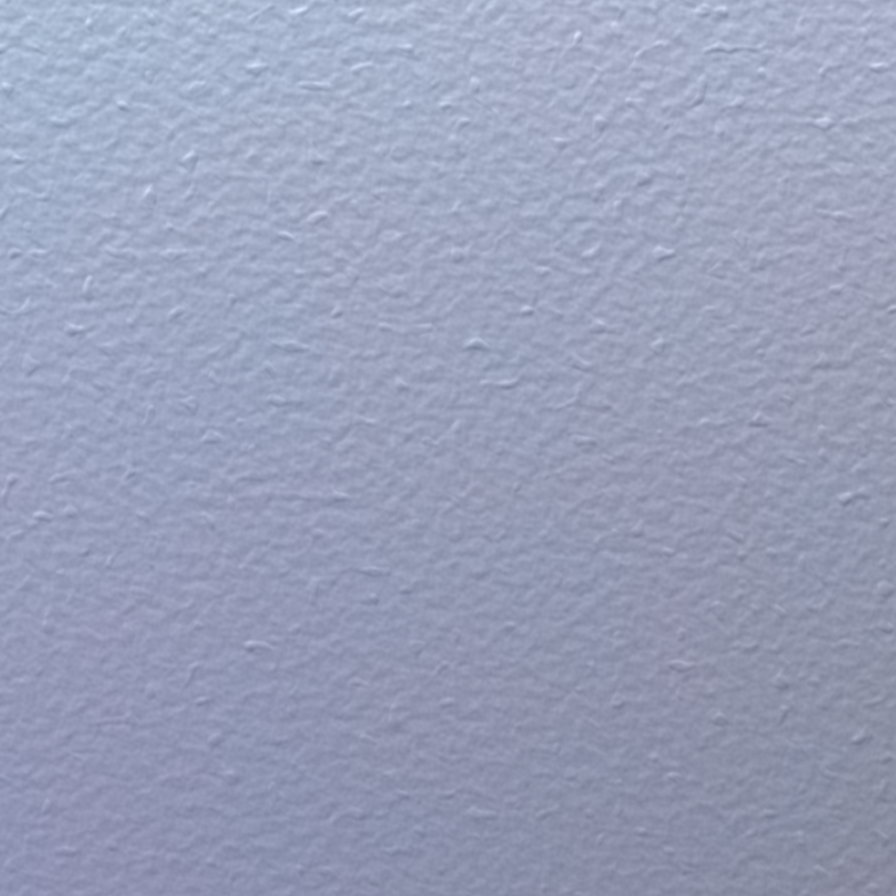
Reproduce this texture procedurally as a WebGL 2 fragment shader.

```glsl
#version 300 es
precision highp float;
// Painted wall with a fine orange-peel relief under soft light from above.
// A warped gradient-noise height field is lit by its slope along the light,
// over a broad wash running from pale blue down to violet and cool grey.

uniform vec2 u_resolution;
out vec4 fragColor;

// Wash colours at the corners
const vec3 TOP_LEFT     = vec3(0.672, 0.732, 0.828);
const vec3 TOP_RIGHT    = vec3(0.666, 0.692, 0.790);
const vec3 BOTTOM_LEFT  = vec3(0.562, 0.578, 0.706);
const vec3 BOTTOM_RIGHT = vec3(0.532, 0.548, 0.628);
const float WASH_CURVE  = 1.3;    // above 1 lets the lower tones reach higher

// Relief, in cells per canvas
const vec2  PEEL_FREQ    = vec2(58.0, 64.0);
const vec2  FINE_FREQ    = vec2(112.0, 122.0);
const vec2  BLOB_FREQ    = vec2(44.0, 48.0);
const float WARP_FREQ    = 32.0;
const float WARP_AMOUNT  = 0.004;
const float FINE_HEIGHT  = 0.40;
const float BLOB_HEIGHT  = 0.85;
const vec2  LIGHT_DIR    = vec2(-0.28, 0.96);
const float SLOPE_STEP   = 0.0020;
const float RELIEF_LOW   = 0.080; // contrast at the bottom
const float RELIEF_HIGH  = 0.145; // contrast at the top

// Tint and grain
const float TINT_FREQ    = 4.5;
const vec3  TINT_SHIFT   = vec3(-0.012, 0.004, 0.006);
const float GRAIN_FREQ   = 180.0;
const float GRAIN_AMOUNT = 0.026;

// Unit gradient for a lattice point, from an integer hash
vec2 latticeGradient(ivec2 cell) {
    uint h = uint(cell.x + 4096) * 1597334677u ^ uint(cell.y + 4096) * 3812015801u;
    h = (h ^ (h >> 15)) * 2246822519u;
    h = (h ^ (h >> 13)) * 3266489917u;
    h ^= h >> 16;
    float angle = float(h & 65535u) / 65536.0 * 6.28319;
    return vec2(cos(angle), sin(angle));
}

// Gradient noise with a quintic fade, roughly -0.7 to 0.7
float gradientNoise(vec2 p) {
    ivec2 cell = ivec2(floor(p));
    vec2 f = fract(p);
    vec2 fade = f * f * f * (f * (f * 6.0 - 15.0) + 10.0);
    float a = dot(latticeGradient(cell), f);
    float b = dot(latticeGradient(cell + ivec2(1, 0)), f - vec2(1.0, 0.0));
    float c = dot(latticeGradient(cell + ivec2(0, 1)), f - vec2(0.0, 1.0));
    float d = dot(latticeGradient(cell + ivec2(1, 1)), f - vec2(1.0, 1.0));
    return mix(mix(a, b, fade.x), mix(c, d, fade.x), fade.y);
}

// Rippled skin, finer wrinkles and scattered raised blobs
float paintHeight(vec2 p) {
    vec2 warp = vec2(gradientNoise(p * WARP_FREQ + 17.3),
                     gradientNoise(p * WARP_FREQ + 71.9));
    vec2 q = p + WARP_AMOUNT * warp;
    float peel = gradientNoise(q * PEEL_FREQ);
    float fine = gradientNoise(q * FINE_FREQ + 31.7);
    float blob = smoothstep(0.26, 0.58, gradientNoise(q * BLOB_FREQ + 53.1));
    return peel + FINE_HEIGHT * fine + BLOB_HEIGHT * blob;
}

// Brightness of the slope facing the light
float reliefShade(vec2 p) {
    vec2 offset = LIGHT_DIR * SLOPE_STEP;
    return paintHeight(p - offset) - paintHeight(p + offset);
}

void main() {
    vec2 uv = gl_FragCoord.xy / u_resolution;
    vec2 p = gl_FragCoord.xy / u_resolution.y;

    // Broad wash with slow blue and violet drifts
    float rise = pow(uv.y, WASH_CURVE);
    vec3 colour = mix(mix(BOTTOM_LEFT, BOTTOM_RIGHT, uv.x),
                      mix(TOP_LEFT, TOP_RIGHT, uv.x), rise);
    float drift = gradientNoise(p * TINT_FREQ + 5.2)
                + 0.5 * gradientNoise(p * TINT_FREQ * 3.0 + 9.4);
    colour += TINT_SHIFT * drift;

    // Relief, with brighter crests than hollows
    float shade = reliefShade(p) * mix(RELIEF_LOW, RELIEF_HIGH, rise);
    colour += shade + 2.0 * shade * max(shade, 0.0);

    // Soft grain
    colour += GRAIN_AMOUNT * gradientNoise(p * GRAIN_FREQ + 3.7);

    fragColor = vec4(clamp(colour, 0.0, 1.0), 1.0);
}
```
